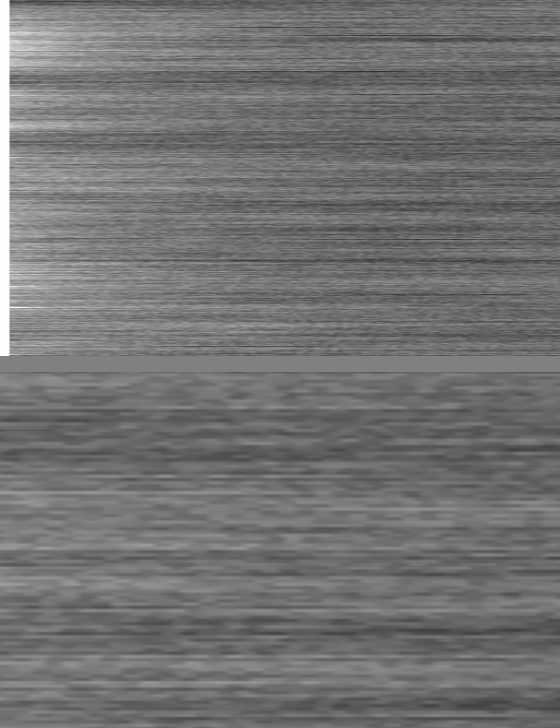
Top: the whole. Bottom: its middle third, enlarged.
Reproduce this texture procedurally as a WebGL 1 fragment shader.

```glsl
precision highp float;
// Brushed metal lit from the left beside a narrow white margin.
// Each thin row holds 1D streak noise with its own random shift; several
// streak lengths are layered over soft horizontal bands and a fading glow.

uniform vec2 u_resolution;

const float ROWS = 326.0;

float hash(vec2 p) {
  vec3 q = fract(vec3(p.xyx) * vec3(0.1031, 0.1030, 0.0973));
  q += dot(q, q.yzx + 33.33);
  return fract((q.x + q.y) * q.z);
}

// Smooth 1D noise along one row, shifted at random so cells never line up
float rowStreak(float x, float row, float seed) {
  x += 40.0 * hash(vec2(row, seed + 7.0));
  float cell = floor(x);
  float blend = smoothstep(0.15, 0.85, x - cell);
  vec2 key = vec2(cell, row + seed * 411.0);
  return mix(hash(key), hash(key + vec2(1.0, 0.0)), blend);
}

// Streaks blended between neighbouring rows, centred on zero
float streaks(vec2 uv, float cells, float rows, float seed) {
  float y = uv.y * rows - 0.5;
  float row = floor(y);
  float x = uv.x * cells;
  return mix(rowStreak(x, row, seed), rowStreak(x, row + 1.0, seed),
             smoothstep(0.0, 1.0, y - row)) - 0.5;
}

float band(float y, float center, float width) {
  float d = (y - center) / width;
  return exp(-d * d);
}

void main() {
  vec2 uv = gl_FragCoord.xy / u_resolution;
  float fromEdge = max(uv.x - 0.017, 0.0);

  // Base tone darkens to the right, crossed by wide dark bands
  float tone = mix(0.475, 0.408, smoothstep(0.0, 0.95, uv.x));
  float shade = band(uv.y, 0.782, 0.025) + band(uv.y, 0.61, 0.022)
              + 1.4 * band(uv.y, 1.0, 0.02);
  tone -= 0.065 * shade * (1.0 - 0.4 * uv.x);

  // Reflected light at the left, stronger in some bands
  float lit = band(uv.y, 0.87, 0.065) + 0.6 * band(uv.y, 0.73, 0.025)
            + 0.9 * band(uv.y, 0.645, 0.022) + 0.55 * band(uv.y, 0.25, 0.1)
            + 0.3 * band(uv.y, 0.4, 0.04);
  float glow = exp(-6.5 * fromEdge);
  tone += glow * (0.08 + 0.23 * lit - 0.08 * shade);

  // Brushing: soft bands, long scratches, then short dashes
  tone += 0.07 * streaks(uv, 1.1, 32.0, 1.0);
  tone += 0.09 * streaks(uv, 2.0, 110.0, 2.0);
  tone += (0.12 + 0.08 * glow) * streaks(uv, 2.5, ROWS, 3.0);
  tone += 0.06 * streaks(uv, 18.0, ROWS, 4.0);
  tone += 0.115 * streaks(uv, 95.0, ROWS, 5.0);

  // Rare deep scratches and faint bright hairlines
  float scratch = streaks(uv, 1.6, ROWS, 6.0);
  tone -= 0.13 * smoothstep(0.38, 0.5, scratch);
  tone += 0.09 * smoothstep(0.42, 0.5, -scratch);

  // White glints that start at the margin, mostly in the lower part
  float glint = smoothstep(0.41, 0.47, streaks(vec2(0.0, uv.y), 1.0, ROWS, 8.0));
  tone += 0.6 * glint * exp(-24.0 * fromEdge) * smoothstep(0.62, 0.54, uv.y);

  // White margin with an edge softened over about one pixel
  float metal = clamp((uv.x - 0.017) * u_resolution.x + 0.5, 0.0, 1.0);
  gl_FragColor = vec4(vec3(mix(0.995, clamp(tone, 0.0, 1.0), metal)), 1.0);
}
```
